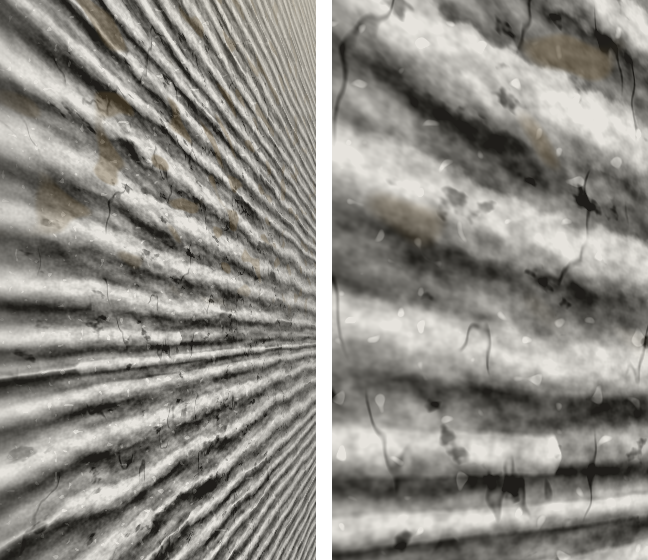
Left: the whole. Right: its middle third, enlarged.
Reproduce this texture procedurally as a WebGL 1 fragment shader.

```glsl
precision highp float;
// Chiselled stone ridges seen at a grazing angle, fanning out from a far point at the right.

uniform vec2 u_resolution;

// Lengths are in canvas widths
const vec2 VANISH = vec2(1.26, 0.713);
const float RIDGE_DENSITY = 4.9;
const float RIDGE_HALF_WIDTH = 0.25;
const float WOBBLE = 0.24;
const float CHIPPING = 0.15;
const float FOCUS_X = 0.52;
const float BROKEN_END_X = 0.567;
const vec3 SHADOW = vec3(0.12, 0.115, 0.10);
const vec3 MARBLE = vec3(0.90, 0.89, 0.865);
const vec3 OCHRE = vec3(0.40, 0.32, 0.19);
const vec3 HAZE = vec3(0.80, 0.775, 0.715);

float hash(vec2 p) {
  vec3 q = fract(vec3(p.xyx) * 0.1031);
  q += dot(q, q.yzx + 33.33);
  return fract((q.x + q.y) * q.z);
}

float cornerGradient(vec2 cell, vec2 offset) {
  float angle = 6.2832 * hash(cell);
  return dot(vec2(cos(angle), sin(angle)), offset);
}

float gradientNoise(vec2 p) {
  vec2 i = floor(p), f = fract(p);
  vec2 s = f * f * f * (f * (f * 6.0 - 15.0) + 10.0);
  vec2 e = vec2(1.0, 0.0);
  float low = mix(cornerGradient(i, f), cornerGradient(i + e, f - e), s.x);
  float high = mix(cornerGradient(i + e.yx, f - e.yx), cornerGradient(i + 1.0, f - 1.0), s.x);
  return 1.4 * mix(low, high, s.y);
}

float fbm(vec2 p) {
  float sum = 0.0, amplitude = 0.5;
  for (int k = 0; k < 4; k++) {
    sum += amplitude * gradientNoise(p);
    p = p * 2.07 + 17.3;
    amplitude *= 0.5;
  }
  return sum;
}

// Ridge number along the fan: tighter near the horizon and at its rims
float ridgeCoordinate(float slope) {
  float q = slope + 0.1;
  float rim = sign(slope) * max(abs(slope) - 0.85, 0.0);
  return RIDGE_DENSITY * slope - 0.42 + 0.96 * q / sqrt(q * q + 0.02) + 2.5 * rim;
}

void main() {
  vec2 p = gl_FragCoord.xy / u_resolution.x;

  // Wall coordinates: distance along the ridges, position across them
  float away = max(VANISH.x - p.x, 0.05);
  float slope = (p.y - VANISH.y) / away;
  vec2 wall = vec2(1.0 / away, slope);
  float blur = clamp(abs(p.x - FOCUS_X) * 1.7, 0.0, 1.0);
  blur *= blur;
  float detail = 1.0 - 0.85 * blur;

  // Ridge lines with wavering, chipped edges
  float ragged = 0.3 + 0.7 * smoothstep(0.05, 0.6, abs(slope));
  float u = ridgeCoordinate(slope);
  u += ragged * WOBBLE * gradientNoise(wall * vec2(2.6, 2.3) + 4.7);
  u += ragged * CHIPPING * detail * fbm(wall * vec2(15.0, 20.0));
  float id = floor(u + 0.5);
  float d = u - id;

  // Lengths where a ridge has snapped off
  float snap = gradientNoise(vec2(wall.x * 2.2 + id * 7.3, id * 3.17 + 0.5));
  float present = mix(0.35, 1.0, smoothstep(-0.36, -0.28, snap));
  float centre = 1.0 - step(0.5, abs(id));
  present = mix(present, 1.0 - smoothstep(0.0, 0.012, p.x - BROKEN_END_X), centre);
  float halfWidth = present * (RIDGE_HALF_WIDTH + 0.07 * (hash(vec2(id, 9.0)) - 0.3));

  // Rounded ridge lit from above, groove shaded below it
  float soft = 0.035 + 0.15 * blur + 5.0 / (away * u_resolution.x);
  float ridge = smoothstep(-soft, soft, halfWidth - abs(d)) * smoothstep(0.0, 0.4, present);
  float v = d / max(halfWidth, 0.03);
  float ridgeTone = mix(0.36, 0.93, smoothstep(-1.1, 0.25, v)) - 0.13 * smoothstep(0.4, 1.1, v);
  float below = fract(-d - RIDGE_HALF_WIDTH);
  float open = smoothstep(0.0, 0.45, below) * (1.0 - smoothstep(0.65, 1.0, below));
  float grooveTone = mix(0.10, 0.53, open);
  grooveTone += 0.30 * gradientNoise(vec2(wall.x * 4.0, u * 3.2));
  float tone = mix(grooveTone, ridgeTone, ridge);

  // Rough stone: relief, clouding and crystal grain
  vec2 stone = wall * vec2(13.0, 19.0);
  float relief = fbm(stone) - fbm(stone + vec2(0.12, 0.34));
  tone += detail * (0.36 * relief + 0.09 * gradientNoise(p * 95.0));
  tone += 0.20 * fbm(wall * vec2(5.0, 8.0) + 31.0);

  // Dark flecks, thin cracks and glints
  float fleck = smoothstep(0.28, 0.48, fbm(wall * vec2(10.0, 14.0) + 57.0));
  float crack = 1.0 - smoothstep(0.0, 0.035, abs(fbm(wall * vec2(4.5, 2.5) + 83.0)));
  crack *= smoothstep(0.05, 0.3, gradientNoise(wall * vec2(5.0, 7.0) + 12.0));
  float glint = smoothstep(0.52, 0.68, gradientNoise(p * 48.0 + 8.0));
  tone += detail * (0.22 * glint - 0.45 * fleck - 0.28 * crack);

  // Far end loses contrast; pale warm haze fills the upper right
  tone = mix(tone, 0.57, 0.45 * smoothstep(0.65, 1.05, p.x));
  vec3 color = mix(SHADOW, MARBLE, clamp(tone, 0.0, 1.0));
  float stain = smoothstep(0.3, 0.5, gradientNoise(wall * vec2(6.0, 9.0) + 41.0));
  color = mix(color, OCHRE, 0.4 * stain * detail * smoothstep(0.1, 0.4, slope));
  float haze = smoothstep(0.75, 1.3, 0.7 * p.x + 0.6 * (p.y - 0.9));
  color = mix(color, HAZE, 0.7 * haze);

  gl_FragColor = vec4(color, 1.0);
}
```
